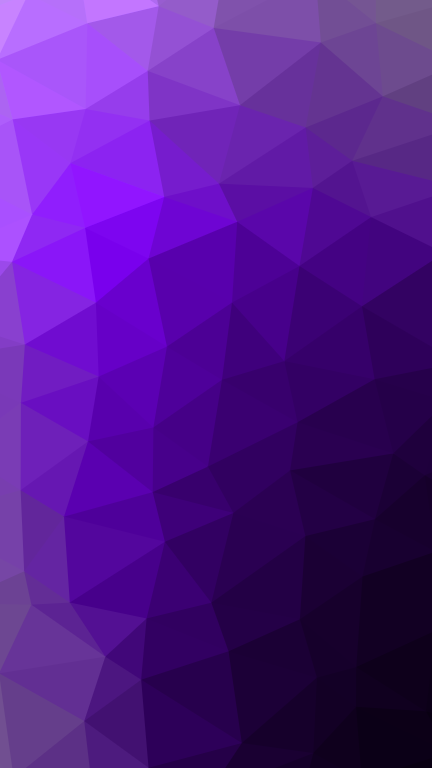
Give the GLSL for this background, as a Shadertoy shader.

```glsl
const vec2  CELLS = vec2(6.0, 11.0);      // mesh cells across the canvas
const vec2  MESH_SHIFT = vec2(0.18, 0.1); // offset of the whole mesh, in cells
const float JITTER = 0.60;                // vertex scatter, in cells
const float STAGGER = 0.5;                // upward shift of odd columns
const float FACET_CONTRAST = 0.11;        // brightness spread between facets
const vec3  VIOLET = vec3(0.51, 0.0, 1.0);
const float GLOW_X = 0.25;                // right end of the bright band
const float GLOW_DEPTH = 0.30;            // depth where darkening starts
const float HAZE_TOP = 0.44;              // paleness along the top
const float HAZE_LEFT = 0.31;             // paleness along the left side

float hash(vec2 p) {
    vec3 q = fract(vec3(p.xyx) * 0.1031);
    q += dot(q, q.yzx + 33.33);
    return fract((q.x + q.y) * q.z);
}

// Smooth colour field that the facets sample
vec3 fieldColor(vec2 uv) {
    uv = clamp(uv, 0.0, 1.0);
    float x = uv.x;
    float depth = 1.0 - uv.y;

    // Brightness: fades to the right, then downwards
    float across = 0.47 + 0.53 * exp(-2.8 * max(x - GLOW_X, 0.0));
    float base = 0.01 + 0.53 * exp(-x * x / 0.16);
    float rate = 1.85 + 1.3 * x * x * x + 2.2 * max(1.0 - 3.0 * x, 0.0);
    float down = mix(base, 1.0, exp(-rate * max(depth - GLOW_DEPTH, 0.0)));

    // Pale haze at the top and left, wider near the lower left corner
    float right = pow(x, 4.0);
    float top = (HAZE_TOP + 0.18 * right) * max(1.0 - depth / 0.31, 0.0);
    top += 0.12 * right * (1.0 - smoothstep(0.1, 0.5, depth));
    float reach = 0.21 + 0.2 * smoothstep(0.6, 1.0, depth);
    float left = HAZE_LEFT + 0.25 * smoothstep(0.5, 1.0, depth);
    left *= max(1.0 - x / reach, 0.0);
    float haze = length(vec2(top, left));

    return across * down * mix(VIOLET, vec3(1.0), haze);
}

// Scattered mesh vertex
vec2 meshVertex(vec2 id) {
    vec2 scatter = vec2(hash(id + 23.0), hash(id + 91.0)) - 0.5;
    return id + vec2(0.0, STAGGER * mod(id.x, 2.0)) + JITTER * scatter;
}

// Signed distance to the left side of edge a-b
float edgeDistance(vec2 p, vec2 a, vec2 b) {
    vec2 e = normalize(b - a);
    return e.x * (p.y - a.y) - e.y * (p.x - a.x);
}

// Colour in rgb weighted by antialiased coverage in a
vec4 facet(vec2 p, vec2 a, vec2 b, vec2 c, float pixel) {
    float inside = min(edgeDistance(p, a, b),
                   min(edgeDistance(p, b, c), edgeDistance(p, c, a)));
    float cover = clamp(inside / pixel + 0.5, 0.0, 1.0);
    if (cover <= 0.0) return vec4(0.0);
    vec2 center = (a + b + c) / 3.0;
    float shade = 1.0 + FACET_CONTRAST * (hash(center * 37.0 + 50.0) - 0.5);
    vec2 uv = (center + MESH_SHIFT) / CELLS;
    return vec4(fieldColor(uv) * shade, 1.0) * cover;
}

void mainImage(out vec4 fragColor, in vec2 fragCoord) {
    vec2 p = fragCoord / iResolution.xy * CELLS - MESH_SHIFT;
    float pixel = CELLS.y / iResolution.y;
    vec4 sum = vec4(0.0);

    // Split each nearby cell along its shorter diagonal
    for (int j = -2; j <= 1; j++) {
        for (int i = -1; i <= 1; i++) {
            vec2 id = floor(p) + vec2(i, j);
            vec2 a = meshVertex(id);
            vec2 b = meshVertex(id + vec2(1.0, 0.0));
            vec2 c = meshVertex(id + vec2(1.0, 1.0));
            vec2 d = meshVertex(id + vec2(0.0, 1.0));
            if (distance(a, c) < distance(b, d)) {
                sum += facet(p, a, b, c, pixel) + facet(p, a, c, d, pixel);
            } else {
                sum += facet(p, a, b, d, pixel) + facet(p, b, c, d, pixel);
            }
        }
    }
    fragColor = vec4(sum.rgb / max(sum.a, 0.001), 1.0);
}
```
